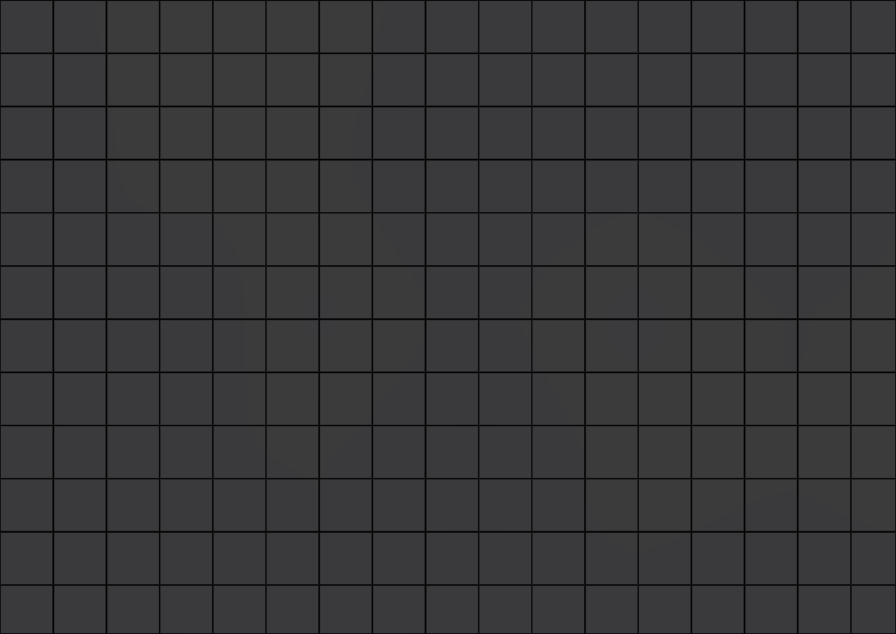
Reproduce this pattern procedurally as a Shadertoy shader.

```glsl
const vec3 TILE_COLOR = vec3(0.229, 0.229, 0.236);
const vec3 LINE_COLOR = vec3(0.006, 0.006, 0.008);

// All lengths are fractions of the canvas height
const float CELL_SIZE = 0.08387;
const float LINE_WIDTH = 0.0024;
const float LINE_VARIATION = 0.2;
const float GRID_OFFSET = 0.0002;
const float TONE_DRIFT = 0.003;
const float FILTER_PIXELS = 1.3;

float hash(vec2 p) {
    return fract(sin(dot(p, vec2(127.1, 311.7))) * 43758.5453);
}

float valueNoise(vec2 p) {
    vec2 cell = floor(p);
    vec2 f = smoothstep(0.0, 1.0, fract(p));
    float low = mix(hash(cell), hash(cell + vec2(1.0, 0.0)), f.x);
    float high = mix(hash(cell + vec2(0.0, 1.0)), hash(cell + 1.0), f.x);
    return mix(low, high, f.y);
}

// Box-filtered coverage of a stripe centred at distance zero
float stripeCoverage(float dist, float width, float blur) {
    float low = max(dist - 0.5 * blur, -0.5 * width);
    float high = min(dist + 0.5 * blur, 0.5 * width);
    return max(high - low, 0.0) / blur;
}

// Evenly spaced lines, each with a slightly different width
float lineCoverage(float position, float period, float width, float blur, float seed) {
    float index = floor(position / period + 0.5);
    float variation = LINE_VARIATION * (2.0 * hash(vec2(index, seed)) - 1.0);
    float dist = abs(position - index * period);
    return stripeCoverage(dist, width * (1.0 + variation), blur);
}

float gridCoverage(vec2 p, float cell, float width, float blur) {
    float vertical = lineCoverage(p.x, cell, width, blur, 3.0);
    float horizontal = lineCoverage(p.y, cell, width, blur, 8.0);
    return max(vertical, horizontal);
}

void mainImage(out vec4 fragColor, in vec2 fragCoord) {
    float pixel = 1.0 / iResolution.y;
    float blur = FILTER_PIXELS * pixel;
    vec2 canvas = iResolution.xy * pixel;
    vec2 p = fragCoord * pixel;

    // Square grid anchored at the upper left corner
    vec2 fromCorner = vec2(p.x, canvas.y - p.y) - GRID_OFFSET;
    float ink = gridCoverage(fromCorner, CELL_SIZE, LINE_WIDTH, blur);

    // Closing lines, half cut off by the right and lower edges
    float edgeDistance = min(canvas.x - p.x, p.y);
    ink = max(ink, stripeCoverage(edgeDistance, LINE_WIDTH, blur));

    // Faint slow drift of the tile tone
    float drift = TONE_DRIFT * (valueNoise(p * 4.0) - 0.5);
    fragColor = vec4(mix(TILE_COLOR + drift, LINE_COLOR, ink), 1.0);
}
```
